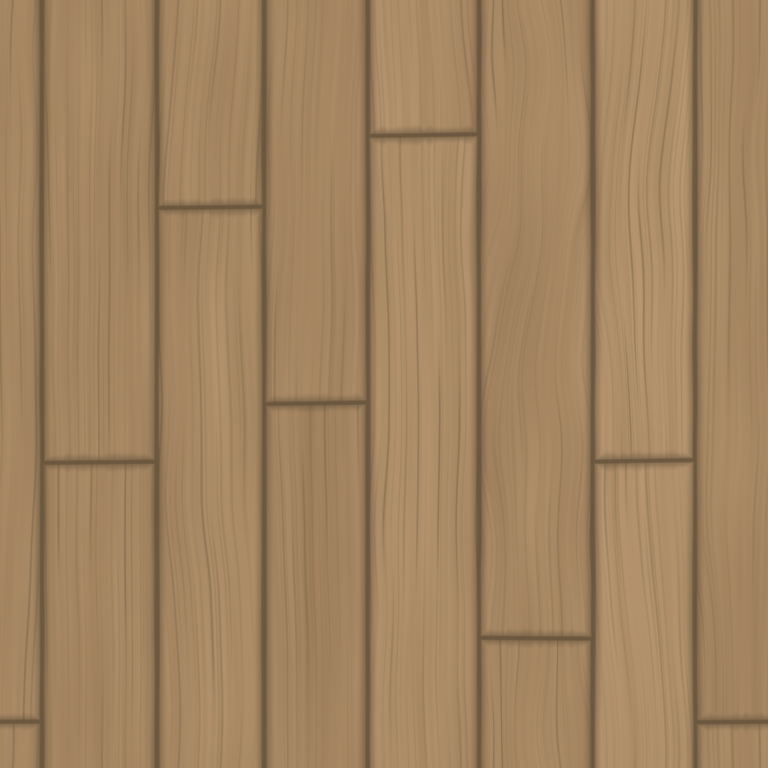
This texture is drawn by a Shadertoy shader. Its source:

```glsl
// Seven vertical wooden floor planks with staggered end joints and curving grain.

const int PLANKS = 7;
// Left edge, end joint height, lightness and grain bend of each plank.
const float EDGE[PLANKS]  = float[](0.0547, 0.2044, 0.3438, 0.4792, 0.6237, 0.7721, 0.9050);
const float JOINT[PLANKS] = float[](0.398, 0.730, 0.475, 0.824, 0.169, 0.400, 0.060);
const float TONE[PLANKS]  = float[](0.22, 0.42, 0.15, 0.62, 0.32, 0.85, 0.27);
const float BEND[PLANKS]  = float[](0.018, 0.022, 0.020, 0.026, 0.065, 0.030, 0.028);

const vec3 WOOD_MID   = vec3(0.635, 0.510, 0.370);
const vec3 WOOD_LIGHT = vec3(0.705, 0.575, 0.430);
const vec3 GRAIN_DARK = vec3(0.470, 0.390, 0.280);
const vec3 SEAM_DARK  = vec3(0.390, 0.320, 0.230);

const float SEAM_HALF    = 0.0040;  // dark core of a seam
const float SEAM_SHADOW  = 0.0140;  // reach of the soft shade beside it
const float JOINT_HALF   = 0.0036;
const float GRAIN_LINES  = 72.0;    // dark lines per canvas width
const float GRAIN_WIDTH  = 0.11;    // half width, as a share of the spacing
const float FINE_STREAKS = 190.0;

float hash(vec2 p) {
    vec3 q = fract(vec3(p.xyx) * 0.1031);
    q += dot(q, q.yzx + 33.33);
    return fract((q.x + q.y) * q.z);
}

float noise(vec2 p) {
    vec2 i = floor(p), f = fract(p);
    f = f * f * (3.0 - 2.0 * f);
    return mix(mix(hash(i), hash(i + vec2(1, 0)), f.x),
               mix(hash(i + vec2(0, 1)), hash(i + vec2(1, 1)), f.x), f.y);
}

// Strength of thin dark lines, each with its own offset and fading along v.
float grainLines(float g, float v, float count, float seed, float pixel) {
    float cell = floor(g * count);
    float rnd = hash(vec2(cell + 100.0, seed));
    float dist = abs(fract(g * count) - mix(0.25, 0.75, rnd));
    float soft = max(GRAIN_WIDTH, pixel * count);
    float fade = smoothstep(0.35, 0.8, noise(vec2(cell * 7.3 + seed, v * 4.5 + rnd * 20.0)));
    return (1.0 - smoothstep(0.0, soft + 0.07, dist)) * fade * mix(0.45, 1.0, rnd);
}

// Dark core plus a gentle shade around a seam.
float seamShade(float dist, float halfWidth, float shadow, float pixel) {
    float core = 1.0 - smoothstep(halfWidth * 0.3, halfWidth * 1.4 + pixel, dist);
    float shade = 1.0 - smoothstep(0.0, shadow, dist);
    return max(core * 0.88, shade * 0.55);
}

void mainImage(out vec4 fragColor, in vec2 fragCoord) {
    vec2 uv = fragCoord / iResolution.xy;
    float pixel = 1.0 / min(iResolution.x, iResolution.y);

    // Find the plank; the last one wraps around the side.
    float x = EDGE[0] + fract(uv.x - EDGE[0]);
    int id = 0;
    for (int i = 1; i < PLANKS; i++) if (x >= EDGE[i]) id = i;
    float right = id < PLANKS - 1 ? EDGE[id + 1] : EDGE[0] + 1.0;
    float seed = float(id) * 17.0 + 5.0;

    // Position inside the plank, measured up from its slightly tilted joint.
    float u = x - EDGE[id];
    float tilt = (hash(vec2(seed, 3.0)) - 0.5) * 0.04;
    float v = fract(uv.y - JOINT[id] - tilt * (u - 0.07));

    // Bend the grain with slow noise.
    float g = u + BEND[id] * (noise(vec2(u * 7.0 + seed, v * 3.2)) - 0.5);
    g += 0.35 * BEND[id] * (noise(vec2(u * 14.0 + seed, v * 8.0 + 40.0)) - 0.5);
    g += (hash(vec2(seed, 8.0)) - 0.5) * 0.03 * v;

    // Broad tone, fine streaks and soft blotches.
    float streak = noise(vec2(g * FINE_STREAKS + seed * 9.0, v * 5.0));
    float band = noise(vec2(g * 60.0 + seed * 5.0, v * 2.5 + 11.0));
    float blotch = noise(vec2(u * 15.0 + seed, v * 6.0 + 70.0));
    float tone = TONE[id] + 0.42 * (streak - 0.5) + 0.4 * (band - 0.5) + 0.4 * (blotch - 0.5);
    vec3 color = mix(WOOD_MID, WOOD_LIGHT, tone);

    // Bold grain lines, then fainter hairs between them.
    float lines = 0.58 * grainLines(g, v, GRAIN_LINES, seed, pixel);
    float hairs = 0.24 * grainLines(g + 0.3, v, GRAIN_LINES * 1.9, seed + 4.0, pixel);
    color = mix(color, GRAIN_DARK, max(lines, hairs));

    // Seams along the sides and across the ends.
    float wobble = 0.0012 * (noise(vec2(seed, v * 14.0)) - 0.5);
    float side = seamShade(min(u, right - x) + wobble, SEAM_HALF, SEAM_SHADOW, pixel);
    float rough = 0.005 * (noise(vec2(u * 150.0, seed)) - 0.5);
    float end = seamShade(min(v, 1.0 - v), JOINT_HALF, SEAM_SHADOW + rough, pixel);
    color = mix(color, SEAM_DARK, max(side, end));

    fragColor = vec4(color, 1.0);
}
```
